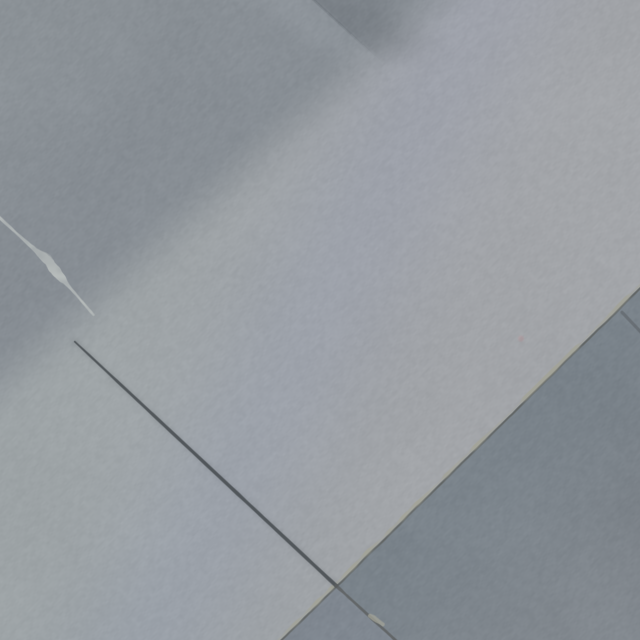
This texture is drawn by a three.js fragment shader. Its source:

```glsl
// Grey stone paving crossed by diagonal joints, with a soft shadow at upper left.
// Half planes shade the slabs, segment distances draw the joints,
// and layered value noise adds mottling, grain and crumbling mortar.
varying vec2 vUv;

float hash(vec2 p) {
  p = fract(p * vec2(0.1031, 0.1137));
  p += dot(p, p.yx + 33.33);
  return fract((p.x + p.y) * p.x * 17.0);
}

float noise(vec2 p) {
  vec2 i = floor(p), f = fract(p);
  f = f * f * (3.0 - 2.0 * f);
  return mix(mix(hash(i), hash(i + vec2(1, 0)), f.x),
             mix(hash(i + vec2(0, 1)), hash(i + vec2(1, 1)), f.x), f.y);
}

float fbm(vec2 p) {
  float sum = 0.0, gain = 0.5;
  for (int i = 0; i < 4; i++) {
    sum += gain * noise(p);
    p = mat2(1.6, 1.2, -1.2, 1.6) * p + 19.0;
    gain *= 0.5;
  }
  return sum / 0.9375;
}

float segment(vec2 p, vec2 a, vec2 b) {
  vec2 d = b - a;
  return length(p - a - d * clamp(dot(p - a, d) / dot(d, d), 0.0, 1.0));
}

// Positive on the left of the direction a to b.
float side(vec2 p, vec2 a, vec2 b) {
  vec2 d = normalize(b - a);
  return d.x * (p.y - a.y) - d.y * (p.x - a.x);
}

float line(float d, float halfWidth) {
  return 1.0 - smoothstep(halfWidth - 0.0015, halfWidth + 0.0015, d);
}

void main() {
  vec2 p = vUv;
  vec2 cross0 = vec2(0.525, 0.085);
  vec2 slabEnd = vec2(1.01, 0.561);
  float cloud = fbm(p * 5.0 + 3.0) - 0.5;
  float wobble = fbm(p * 28.0 + 40.0) - 0.5;

  // Pale slabs, with a cool drift through the centre
  vec3 color = mix(vec3(0.615, 0.64, 0.65), vec3(0.635, 0.645, 0.66), smoothstep(0.0, 0.8, p.x));
  float cool = exp(-pow(side(p, vec2(0.42, 0.36), vec2(0.72, 0.95)) / 0.13, 2.0));
  color += cool * vec3(-0.012, -0.008, 0.012);

  // Soft shadow, deepest just inside its edge
  float inside = side(p, vec2(0.0, 0.39), vec2(0.70, 1.0)) + cloud * 0.035;
  float shadow = smoothstep(-0.045, 0.065, inside);
  vec3 shade = mix(vec3(0.525, 0.55, 0.575), vec3(0.555, 0.58, 0.60), smoothstep(0.1, 0.45, inside));
  color = mix(color, shade, shadow);

  // Darker wedge and faint joint at the top
  vec2 wedgeA = vec2(0.485, 1.005), wedgeB = vec2(0.592, 0.907);
  float wedge = side(p, wedgeA, wedgeB);
  float reach = smoothstep(0.88, 0.95, p.y);
  color += 0.03 * reach * exp(-pow((wedge + 0.03) / 0.035, 2.0)) * step(wedge, 0.0);
  color -= 0.05 * reach * smoothstep(-0.004, 0.006, wedge)
         * (1.0 - smoothstep(0.02, 0.11, wedge));
  color -= 0.045 * line(segment(p, wedgeA, wedgeB), 0.002) * smoothstep(0.9, 0.98, p.y);

  // Dark slabs below the long joint
  float below = -side(p, cross0, slabEnd) + wobble * 0.002;
  float lower = smoothstep(-0.0015, 0.0015, below);
  vec3 slate = mix(vec3(0.475, 0.51, 0.54), vec3(0.505, 0.53, 0.555), smoothstep(0.0, 0.35, below));
  slate = mix(slate, vec3(0.50, 0.53, 0.565),
              smoothstep(0.002, -0.002, side(p, cross0, vec2(0.618, 0.0))));
  color = mix(color, slate, lower);

  // Stone mottling and fine diagonal grain
  vec2 q = vec2(p.x + p.y, p.y - p.x);
  color += cloud * 0.028 * (1.0 + 0.7 * max(shadow, lower));
  color += (noise(q * vec2(75.0, 130.0)) - 0.5) * 0.018;
  color += (noise(q * vec2(150.0, 260.0) + 7.0) - 0.5) * 0.015;

  // Long joint: sandy mortar lip over a thin dark gap
  float crumble = noise(vec2(q.x * 45.0, 2.0));
  float lip = line(abs(below + 0.002), 0.0014 + 0.0025 * crumble);
  color = mix(color, vec3(0.64, 0.64, 0.58), lip * (0.25 + 0.55 * crumble));
  color = mix(color, vec3(0.36, 0.37, 0.36),
              line(abs(below - 0.0015), 0.0015) * (0.85 - 0.35 * crumble));

  // Dark cross joint, tapering toward its upper end
  float taper = smoothstep(0.1, 0.3, p.x);
  float gap = segment(p, vec2(0.117, 0.466), cross0) + wobble * 0.001;
  color = mix(color, vec3(0.33, 0.35, 0.365), 0.9 * line(gap, 0.0015 + 0.0013 * taper));
  color -= 0.04 * exp(-pow(gap / 0.006, 2.0));
  float tail = segment(p, cross0, vec2(0.622, -0.004)) + wobble * 0.003;
  color = mix(color, vec3(0.36, 0.37, 0.37), 0.8 * line(tail, 0.0023));
  float chip = segment(p, vec2(0.578, 0.038), vec2(0.598, 0.024)) + wobble * 0.008;
  color = mix(color, vec3(0.65, 0.65, 0.60), 0.7 * line(chip, 0.003));
  color = mix(color, vec3(0.36, 0.38, 0.40),
              0.6 * line(segment(p, vec2(0.972, 0.512), vec2(1.01, 0.472)), 0.0025));

  // Broken pale mortar at left, thickest in the middle
  float pale = min(segment(p, vec2(-0.01, 0.668), vec2(0.072, 0.594)),
                   segment(p, vec2(0.072, 0.594), vec2(0.146, 0.508)));
  float lump = exp(-pow((p.x - 0.08) / 0.022, 2.0));
  pale += wobble * (0.003 + 0.012 * lump);
  color = mix(color, vec3(0.72, 0.74, 0.735),
              line(pale, 0.0022 + 0.005 * lump) * (0.6 + 0.4 * noise(p * 95.0)));

  // Small warm fleck
  color += vec3(0.03, -0.03, -0.03) * (1.0 - smoothstep(0.002, 0.007, distance(p, vec2(0.814, 0.471))));

  gl_FragColor = vec4(color, 1.0);
}
```
